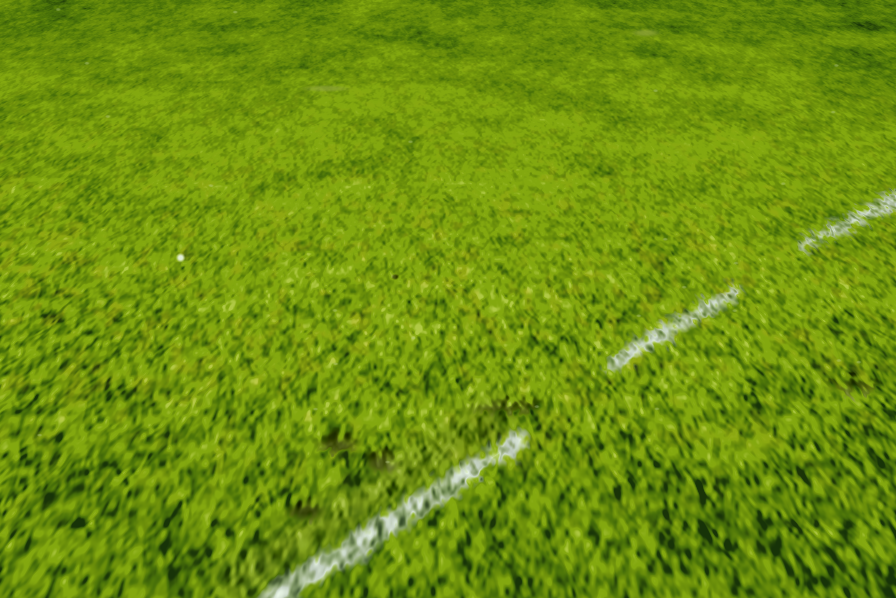
Write a Shadertoy shader that draws this texture.

```glsl
// A sunlit lawn seen at a low angle, crossed by a broken line of white paint.
// Value noise on a receding ground plane makes blades, tufts and patches;
// capsules and soft ellipses place the paint, bare soil and small flecks.

float hash(vec2 cell) {
    return fract(sin(dot(cell, vec2(127.1, 311.7))) * 43758.545);
}

float noise(vec2 p) {
    vec2 cell = floor(p);
    vec2 f = fract(p);
    f = f * f * (3.0 - 2.0 * f);
    return mix(mix(hash(cell), hash(cell + vec2(1, 0)), f.x),
               mix(hash(cell + vec2(0, 1)), hash(cell + vec2(1, 1)), f.x), f.y);
}

// Layered noise centred on zero
float fbm(vec2 p) {
    float sum = 0.0;
    float gain = 0.5;
    for (int i = 0; i < 3; i++) {
        sum += gain * (noise(p) - 0.5);
        p = mat2(1.6, 1.0, -1.0, 1.6) * p + 7.3;
        gain *= 0.55;
    }
    return sum;
}

// Screen position to ground plane; depth grows towards the top
vec2 groundPlane(vec2 p, float horizon) {
    float depth = 1.0 / (horizon - p.y);
    return vec2((p.x - 0.75) * depth, depth);
}

// Narrow upright blades leaning both ways, with a bounded sway
float blades(vec2 p, float lean) {
    float sway = 2.0 * noise(p * 0.23);
    float left = noise(vec2(p.x + p.y * lean + sway, p.y * 0.6));
    float right = noise(vec2(p.x - p.y * lean - sway, p.y * 0.7) + 31.7);
    return left + right - 1.0;
}

// Distance to a segment, less a half width that tapers from a to b
float capsule(vec2 p, vec2 a, vec2 b, float widthA, float widthB) {
    vec2 ab = b - a;
    float t = clamp(dot(p - a, ab) / dot(ab, ab), 0.0, 1.0);
    return length(p - a - ab * t) - mix(widthA, widthB, t);
}

// Soft ellipse, one at its centre and zero at the rim
float spot(vec2 p, vec2 centre, vec2 radius) {
    return smoothstep(1.0, 0.25, length((p - centre) / radius));
}

// Rare bright specks, one at most per cell
float flecks(vec2 p, float density, float rarity) {
    vec2 cell = floor(p * density);
    vec2 centre = 0.3 + 0.4 * vec2(hash(cell + 3.1), hash(cell + 8.4));
    return step(rarity, hash(cell)) * spot(fract(p * density), centre, vec2(0.13, 0.08));
}

vec3 grassColour(float tone) {
    vec3 c = mix(vec3(0.09, 0.2, 0.03), vec3(0.29, 0.45, 0.035), smoothstep(0.0, 0.36, tone));
    c = mix(c, vec3(0.42, 0.56, 0.04), smoothstep(0.3, 0.56, tone));
    c = mix(c, vec3(0.515, 0.66, 0.06), smoothstep(0.52, 0.76, tone));
    return mix(c, vec3(0.69, 0.79, 0.27), smoothstep(0.82, 1.15, tone));
}

void mainImage(out vec4 fragColor, in vec2 fragCoord) {
    vec2 p = fragCoord / iResolution.y;
    vec2 ground = groundPlane(p, 1.55);
    float focus = smoothstep(1.0, 0.3, p.y);

    // Grass detail, softened with distance
    float fine = blades(ground * vec2(175.0, 190.0), 0.3);
    float tuft = fbm(ground * vec2(62.0, 75.0));
    float patches = fbm(ground * vec2(11.0, 19.0) + 4.0);
    float streaks = fbm(p * vec2(11.0, 44.0) + 11.0);

    // Broad light: bright middle distance, darker rim
    float tone = 0.5 + 0.17 * smoothstep(0.0, 0.5, p.y);
    tone -= 0.19 * smoothstep(0.74, 1.06, p.y);
    vec2 fromMiddle = (p - vec2(0.68, 0.55)) * vec2(0.9, 1.0);
    tone -= 0.15 * dot(fromMiddle, fromMiddle);
    tone += fine * mix(0.08, 0.6, focus) + tuft * mix(0.4, 0.55, focus);
    tone += patches * 0.36 + streaks * mix(0.34, 0.08, focus);
    tone -= 0.22 * spot(p, vec2(0.08, 0.507), vec2(0.07, 0.014));
    vec3 colour = grassColour(tone);

    // Dry yellowish turf, strongest across the middle
    float dry = smoothstep(0.0, 0.3, fbm(ground * vec2(48.0, 50.0) + 19.0));
    dry *= exp(-pow((p.y - 0.5) / 0.3, 2.0));
    colour += dry * vec3(0.06, 0.0, 0.01);

    // Bare soil beside the line and small dark marks
    vec2 rough = p + 0.02 * vec2(tuft, fine);
    float soil = spot(rough, vec2(0.564, 0.258), vec2(0.045, 0.018));
    soil = max(soil, spot(rough, vec2(0.638, 0.228), vec2(0.04, 0.022)));
    soil = max(soil, 0.8 * spot(rough, vec2(0.85, 0.318), vec2(0.085, 0.018)));
    soil = max(soil, spot(rough, vec2(0.51, 0.144), vec2(0.04, 0.02)));
    soil = max(soil, 0.7 * spot(rough, vec2(1.43, 0.354), vec2(0.06, 0.012)));
    soil = max(soil, spot(p, vec2(0.661, 0.537), vec2(0.008, 0.006)));
    colour = mix(colour, vec3(0.19, 0.21, 0.05) + 0.2 * fine, soil * 0.75);
    float worn = smoothstep(0.06, -0.02, capsule(p, vec2(0.4, 0.03), vec2(0.82, 0.3), 0.01, 0.01));
    colour = mix(colour, vec3(0.4, 0.46, 0.14) + 0.35 * fine, worn * 0.35);

    // Painted dashes, ragged where blades poke through
    float line = capsule(p, vec2(0.46, 0.0), vec2(0.87, 0.265), 0.024, 0.016);
    line = min(line, capsule(p, vec2(1.027, 0.392), vec2(1.227, 0.513), 0.014, 0.012));
    line = min(line, capsule(p, vec2(1.345, 0.59), vec2(1.51, 0.672), 0.009, 0.013));
    float paint = smoothstep(0.007, -0.009, line + 0.018 * fine - 0.02 * tuft);
    paint *= clamp(0.84 + 0.7 * fine + 0.7 * tuft, 0.15, 1.0);
    vec3 chalk = vec3(0.74, 0.79, 0.73) + 0.25 * fine;
    colour = mix(colour, chalk, paint);

    // Pale flecks, one white dot and faint far streaks
    colour = mix(colour, vec3(0.72, 0.8, 0.55), 0.4 * flecks(p, 24.0, 0.975));
    colour = mix(colour, vec3(0.88, 0.93, 0.83), spot(p, vec2(0.302, 0.569), vec2(0.009)));
    float pale = spot(p, vec2(0.545, 0.852), vec2(0.05, 0.007));
    pale = max(pale, spot(p, vec2(1.08, 0.945), vec2(0.03, 0.008)));
    colour = mix(colour, vec3(0.58, 0.65, 0.27), pale * 0.55);

    fragColor = vec4(clamp(colour, 0.0, 1.0), 1.0);
}
```
